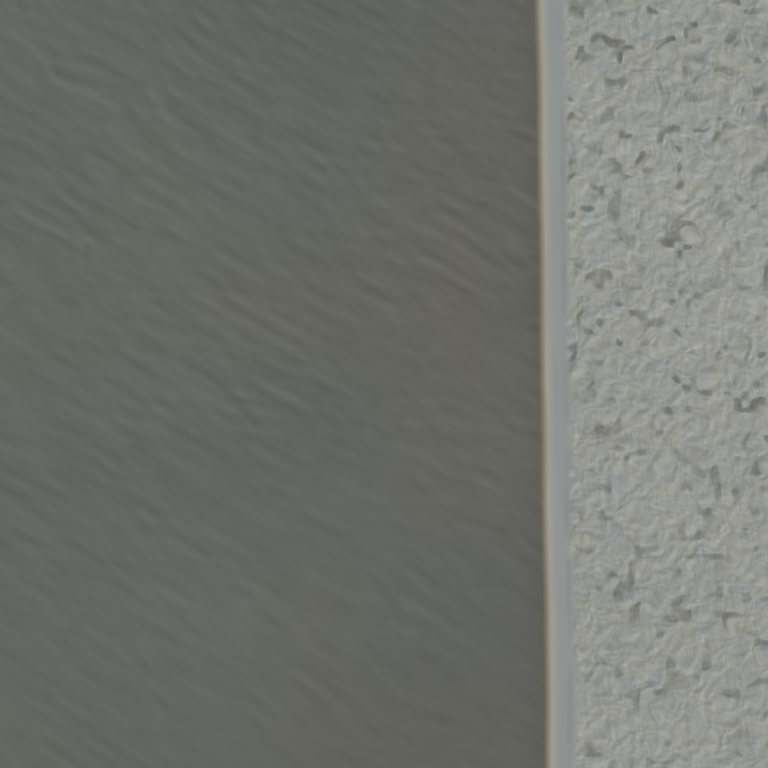
A WebGL 2 fragment shader for this texture:

```glsl
#version 300 es
precision highp float;

uniform vec2 u_resolution;
out vec4 fragColor;

const vec3 SHADE_LEFT = vec3(0.397, 0.412, 0.386);
const vec3 SHADE_RIGHT = vec3(0.384, 0.389, 0.367);
const vec3 PLASTER = vec3(0.572, 0.583, 0.562);
const vec3 BEVEL = vec3(0.560, 0.575, 0.572);
const vec3 RIM = vec3(0.605, 0.605, 0.580);
const vec3 WARM = vec3(0.030, 0.012, -0.015);

const float EDGE_BASE = 0.7145;     // corner position at the bottom
const float EDGE_LEAN = -0.0135;    // shift of the corner towards the top
const float EDGE_SOFT = 0.007;
const float BEVEL_WIDTH = 0.034;
const float STREAK_ANGLE = -0.50;
const float STREAK_GAIN = 0.050;
const float GRAIN_SCALE = 105.0;
const float GRAIN_GAIN = 0.17;
const float PIT_GAIN = 0.17;

float hash(vec2 p) {
    return fract(sin(dot(p, vec2(127.1, 311.7))) * 43758.5453);
}

float noise(vec2 p) {
    vec2 i = floor(p);
    vec2 f = fract(p);
    f = f * f * (3.0 - 2.0 * f);
    float low = mix(hash(i), hash(i + vec2(1, 0)), f.x);
    float high = mix(hash(i + vec2(0, 1)), hash(i + vec2(1, 1)), f.x);
    return mix(low, high, f.y);
}

float fbm(vec2 p) {
    float sum = 0.0;
    float gain = 0.5;
    for (int i = 0; i < 4; i++) {
        sum += gain * noise(p);
        p = mat2(1.6, 1.2, -1.2, 1.6) * p + 7.3;
        gain *= 0.5;
    }
    return sum / 0.9375;
}

// Brushed relief: noise stretched along a gently bending direction
float streaks(vec2 uv) {
    float angle = STREAK_ANGLE + 0.35 * (fbm(uv * 2.5) - 0.5);
    vec2 along = vec2(cos(angle), sin(angle));
    vec2 q = vec2(dot(uv, along), dot(uv, vec2(-along.y, along.x)));
    float coarse = noise(q * vec2(24.0, 85.0)) - noise(q * vec2(24.0, 85.0) + vec2(0.0, 0.6));
    float fine = noise(q * vec2(60.0, 170.0) + 31.0) - 0.5;
    return coarse * 0.65 + fine * 0.35;
}

vec3 shadedWall(vec2 uv, float d) {
    vec3 color = mix(SHADE_LEFT, SHADE_RIGHT, smoothstep(0.0, 0.65, uv.x));
    color += 0.030 * (fbm(uv * vec2(3.0, 5.0) + 4.0) - 0.5);
    color += WARM * 0.5 * (noise(uv * 5.0 + 12.0) - 0.5);
    // Relief is strongest across the middle and fades towards the bottom
    float strength = mix(0.5, 1.0, smoothstep(0.1, 0.45, uv.y));
    strength *= 0.6 + 0.8 * noise(uv * 6.0 + 20.0);
    color += STREAK_GAIN * strength * streaks(uv);
    // Dark line hugging the corner
    return color - 0.035 * exp(d * 65.0);
}

vec3 roughPlaster(vec2 uv) {
    vec2 p = uv * GRAIN_SCALE;
    p += 1.2 * vec2(noise(p * 0.5), noise(p * 0.5 + 40.0));
    vec2 light = vec2(-0.35, 0.4);
    float relief = fbm(p) - fbm(p + light);
    float pits = smoothstep(0.60, 0.88, noise(p * 0.75 + 9.0)) * noise(p * 0.4 + 50.0);
    vec3 color = PLASTER + 0.015;
    color += 0.030 * (fbm(uv * 9.0) - 0.5);
    color += GRAIN_GAIN * relief;
    color -= PIT_GAIN * pits * mix(0.7, 1.1, uv.y);
    return color + WARM * (noise(p * 0.6 + 70.0) - 0.5);
}

vec3 smoothBevel(vec2 uv, float d) {
    vec3 color = mix(RIM, BEVEL, smoothstep(0.004, 0.018, d));
    color += 0.018 * (noise(uv * vec2(90.0, 14.0)) - 0.5);
    // Faint groove before the plaster starts
    float groove = (d - BEVEL_WIDTH * 0.85) / 0.004;
    return color - 0.028 * exp(-groove * groove) * noise(uv * vec2(20.0, 45.0));
}

void main() {
    vec2 uv = gl_FragCoord.xy / u_resolution;
    float wobble = 0.0025 * (noise(vec2(uv.y * 9.0, 3.0)) - 0.5);
    float d = uv.x - (EDGE_BASE + EDGE_LEAN * uv.y + wobble);

    // Lit side: smooth bevel, then plaster with a ragged border
    float ragged = BEVEL_WIDTH + 0.010 * (noise(uv * 45.0) - 0.5);
    float rough = smoothstep(-0.006, 0.006, d - ragged);
    vec3 lit = mix(smoothBevel(uv, d), roughPlaster(uv), rough);

    // Blurred corner with a warm fringe on its dark side
    float corner = smoothstep(-EDGE_SOFT, EDGE_SOFT, d);
    vec3 color = mix(shadedWall(uv, min(d, 0.0)), lit, corner);
    float fringe = d / EDGE_SOFT;
    color += WARM * exp(-fringe * fringe);

    fragColor = vec4(clamp(color, 0.0, 1.0), 1.0);
}
```
